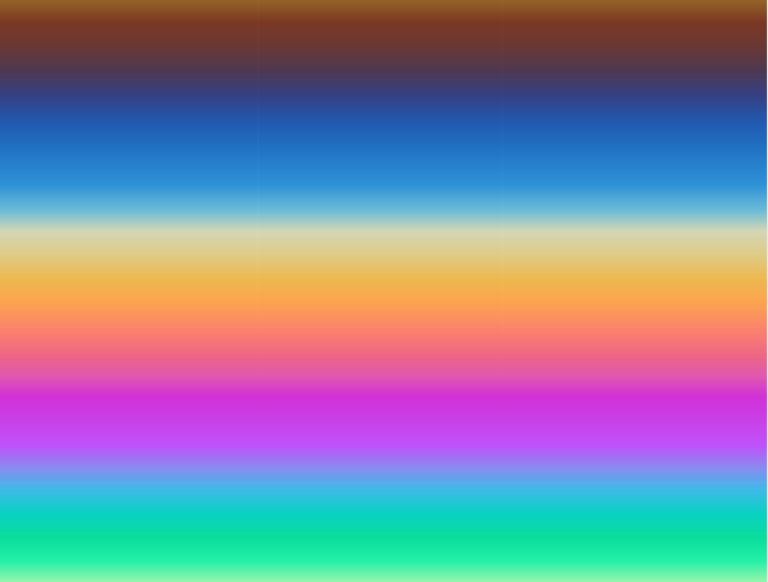
Give the GLSL for this background, as a Shadertoy shader.

```glsl
// A sky-like stack of horizontal colour bands: brown, blue, sand, orange, pink,
// violet and mint. Each row blends linearly down a chain of colour stops; faint
// level rows, two faint seams and a pale right border add the fine detail.

#define ROW_STRENGTH    0.009              // contrast of the fine rows
#define ROW_COUNT       150.0              // noise cells down the canvas
#define SEAM_STRENGTH   0.012              // brightness of the vertical seams
#define SEAM_WIDTH      0.002              // in canvas widths
#define BORDER_WIDTH    0.0015             // in canvas widths
#define BORDER_COLOR    vec3(0.92, 0.91, 0.90)

float hashSlope(float cell) {
    return 2.0 * fract(sin(cell * 127.1) * 43758.5) - 1.0;
}

// One-dimensional gradient noise, so that the rows stay level.
float gradientNoise(float p) {
    float cell = floor(p);
    float f = fract(p);
    float u = f * f * f * (f * (f * 6.0 - 15.0) + 10.0);
    return mix(hashSlope(cell) * f, hashSlope(cell + 1.0) * (f - 1.0), u);
}

// Blends from the previous stop towards the next one at the given depth.
void addStop(inout vec3 color, inout float previous, float depth, float position, vec3 next) {
    color = mix(color, next, clamp((depth - previous) / (position - previous), 0.0, 1.0));
    previous = position;
}

vec3 bandColor(float depth) {
    float last = 0.0;
    vec3 color = vec3(0.58, 0.39, 0.15);

    // Brown dusk
    addStop(color, last, depth, 0.038, vec3(0.48, 0.22, 0.14));
    addStop(color, last, depth, 0.077, vec3(0.42, 0.22, 0.20));
    addStop(color, last, depth, 0.120, vec3(0.31, 0.22, 0.31));

    // Blue sky
    addStop(color, last, depth, 0.163, vec3(0.21, 0.25, 0.51));
    addStop(color, last, depth, 0.210, vec3(0.13, 0.35, 0.69));
    addStop(color, last, depth, 0.257, vec3(0.13, 0.45, 0.77));
    addStop(color, last, depth, 0.317, vec3(0.18, 0.57, 0.84));
    addStop(color, last, depth, 0.363, vec3(0.43, 0.74, 0.84));

    // Pale sand to orange
    addStop(color, last, depth, 0.397, vec3(0.83, 0.84, 0.71));
    addStop(color, last, depth, 0.437, vec3(0.87, 0.80, 0.53));
    addStop(color, last, depth, 0.480, vec3(0.93, 0.72, 0.31));
    addStop(color, last, depth, 0.520, vec3(0.99, 0.64, 0.31));

    // Coral to magenta and violet
    addStop(color, last, depth, 0.574, vec3(0.98, 0.49, 0.44));
    addStop(color, last, depth, 0.611, vec3(0.93, 0.40, 0.52));
    addStop(color, last, depth, 0.647, vec3(0.88, 0.34, 0.69));
    addStop(color, last, depth, 0.682, vec3(0.82, 0.19, 0.84));
    addStop(color, last, depth, 0.765, vec3(0.75, 0.32, 0.98));

    // Cyan to mint
    addStop(color, last, depth, 0.805, vec3(0.53, 0.55, 0.94));
    addStop(color, last, depth, 0.842, vec3(0.24, 0.73, 0.91));
    addStop(color, last, depth, 0.882, vec3(0.04, 0.82, 0.76));
    addStop(color, last, depth, 0.925, vec3(0.04, 0.87, 0.61));
    addStop(color, last, depth, 0.964, vec3(0.14, 0.94, 0.66));
    addStop(color, last, depth, 1.000, vec3(0.59, 0.96, 0.67));
    return color;
}

void mainImage(out vec4 fragColor, in vec2 fragCoord) {
    vec2 uv = fragCoord / iResolution.xy;
    float depth = 1.0 - uv.y;
    vec3 color = bandColor(depth);

    // Fine level rows
    color += ROW_STRENGTH * gradientNoise(depth * ROW_COUNT);

    // Faint seams near each third, fading out down the canvas
    float seamDistance = min(abs(uv.x - 0.336), abs(uv.x - 0.654));
    float seam = 1.0 - smoothstep(0.0, SEAM_WIDTH, seamDistance);
    color += SEAM_STRENGTH * seam * (1.0 - smoothstep(0.3, 0.8, depth));

    // Pale border along the right edge
    float border = clamp((uv.x - 1.0 + BORDER_WIDTH) * iResolution.x + 0.5, 0.0, 1.0);
    color = mix(color, BORDER_COLOR, border);

    fragColor = vec4(color, 1.0);
}
```
